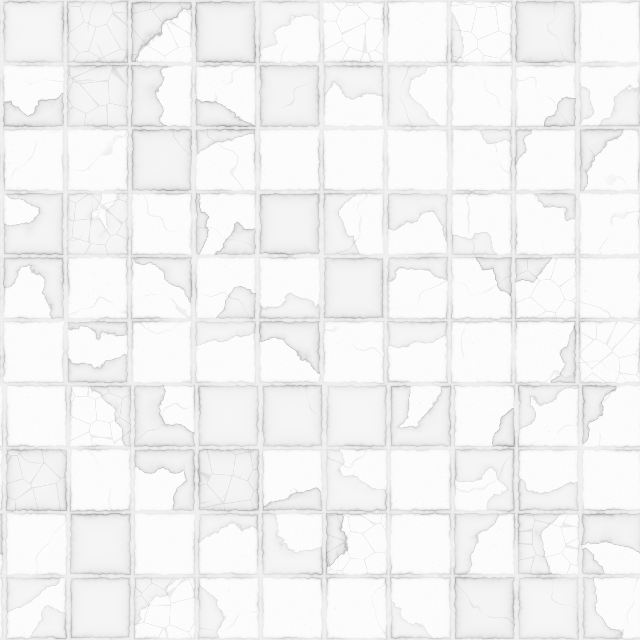
Give the GLSL for this texture map, as a Shadertoy shader.

```glsl
const float TILES = 10.0;
const float TAU = 6.28318;
const float FACE = 0.988;
const float GROUT = 0.945;
const float RECESS = 0.972;

vec3 hash3(vec2 p) {
    vec3 q = fract(p.xyx * vec3(0.1031, 0.1030, 0.0973));
    q += dot(q, q.yxz + 33.33);
    return fract((q.xxy + q.yzz) * q.zyx);
}

float cornerSlope(vec2 corner, vec2 offset) {
    return dot(hash3(corner).xy * 2.0 - 1.0, offset);
}

float gradientNoise(vec2 p) {
    vec2 i = floor(p), f = p - i;
    vec2 u = f * f * f * (f * (f * 6.0 - 15.0) + 10.0);
    vec2 e = vec2(1.0, 0.0);
    float low = mix(cornerSlope(i, f), cornerSlope(i + e, f - e), u.x);
    float high = mix(cornerSlope(i + e.yx, f - e.yx), cornerSlope(i + 1.0, f - 1.0), u.x);
    return mix(low, high, u.y);
}

// Signed distance to a bent, jagged fracture; positive on the lost side
float fracture(vec2 p, vec3 rnd, vec2 seed, float jag) {
    float angle = TAU * rnd.x;
    vec2 normal = vec2(cos(angle), sin(angle));
    float along = dot(p, vec2(-normal.y, normal.x)) + rnd.z * 0.3 - 0.15;
    float bend = (rnd.z - 0.5) * 1.5 * sqrt(along * along + 0.004);
    float wobble = 0.22 * gradientNoise(p * 3.5 + seed) + jag * gradientNoise(p * 15.0 + seed);
    return dot(p, normal) - mix(0.0, 0.32, rnd.y) + bend + wobble;
}

// Gap between the nearest two scattered points, zero on a crack
float crackWeb(vec2 p) {
    vec2 base = floor(p);
    float first = 9.0, second = 9.0;
    for (int y = -1; y <= 1; y++)
    for (int x = -1; x <= 1; x++) {
        vec2 c = base + vec2(x, y);
        float d = length(c + hash3(c).xy - p);
        second = min(second, max(first, d));
        first = min(first, d);
    }
    return second - first;
}

float stroke(float d, float width, float aa) {
    return 1.0 - smoothstep(width, width + aa, abs(d));
}

// Positive where the tile has lost its surface
float lossDistance(vec2 p, vec3 kind, vec2 seed) {
    if (kind.x < 0.17) return -1.0;
    if (kind.x > 0.83) return 1.0;
    float loss = fracture(p, hash3(seed + 3.1), seed, 0.045);
    if (kind.x > 0.52) loss = max(loss, fracture(p, hash3(seed + 9.7), seed + 41.0, 0.045) - 0.08);
    return loss;
}

float recessShade(float wall, float depth) {
    float soft = 0.065 * exp(-wall / 0.085);
    float tight = 0.09 * exp(-wall / 0.018);
    return RECESS - 0.012 * depth - depth * (soft + tight);
}

float crackShade(vec2 p, vec3 rnd, vec2 seed, float aa) {
    float web = stroke(crackWeb(p * 2.8 + seed), 0.012, aa * 2.5) * step(rnd.x, 0.17);
    float line = fracture(p, hash3(seed + 21.0), seed + 7.0, 0.02);
    float hairline = stroke(line, 0.004, aa) * step(rnd.y, 0.5);
    float fade = smoothstep(-0.25, 0.2, gradientNoise(p * 3.0 + seed + 60.0));
    return 0.065 * web + 0.05 * hairline * fade;
}

void mainImage(out vec4 fragColor, in vec2 fragCoord) {
    vec2 grid = TILES * fragCoord / iResolution.xy;
    float aa = TILES / iResolution.y;

    // The lower courses sit slightly to the right
    grid.x -= 0.025 + 0.045 * (1.0 - step(4.0, grid.y));
    vec2 cell = floor(grid);
    vec2 p = grid - cell - 0.5;
    vec2 seed = mod(cell, TILES) * 7.31 + 5.0;
    vec3 kind = hash3(seed);
    vec3 detail = hash3(seed + 13.7);

    // Slightly irregular tile outline
    vec2 halfSize = vec2(0.469, 0.478) - 0.012 * detail.xy;
    vec2 side = abs(p) - halfSize;
    float chip = 0.025 * gradientNoise(grid * 13.0) + 0.025 * gradientNoise(grid * 5.0);
    float border = max(side.x, side.y) + chip;
    float inside = 1.0 - smoothstep(-0.5 * aa, 0.5 * aa, border);

    // Intact face with grain and pits
    float grain = gradientNoise(grid * 31.0);
    float face = FACE + 0.012 * grain - 0.035 * smoothstep(0.38, 0.6, gradientNoise(grid * 21.0));

    // Broken areas, shaded towards their walls
    float loss = lossDistance(p, kind, seed);
    float depth = mix(0.35, 1.15, kind.y);
    float wall = max(min(loss, -border), 0.0);
    float lost = smoothstep(-0.5 * aa, 0.5 * aa, loss);
    float shade = mix(face, recessShade(wall, depth) + 0.004 * grain, lost);
    shade -= 0.06 * depth * stroke(loss, 0.004, aa);
    shade -= crackShade(p, detail, seed, aa);

    // Grout and its uneven dark seams
    float grout = GROUT + 0.02 * gradientNoise(grid * 9.0);
    shade = mix(grout, shade, inside);
    float seam = smoothstep(-0.25, 0.5, gradientNoise(grid * 1.7 + 20.0));
    shade -= (0.03 + 0.2 * seam) * exp(-abs(border) / 0.014);

    fragColor = vec4(vec3(clamp(shade, 0.0, 1.0)), 1.0);
}
```
